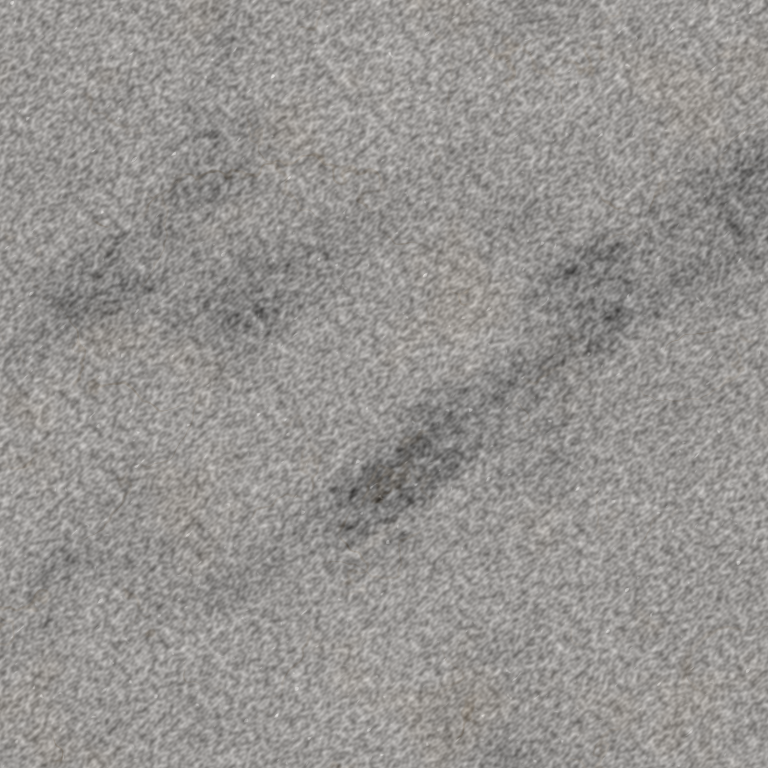
Write a Shadertoy shader that draws this texture.

```glsl
// Weathered grey stone: fine slanted grain, dark diagonal stains, faint brown cracks.

float hash(vec2 p) {
    vec3 q = fract(p.xyx * 0.1031);
    q += dot(q, q.yzx + 33.33);
    return fract((q.x + q.y) * q.z);
}

// Slope of one lattice corner, with a random unit gradient
float corner(vec2 cell, vec2 offset) {
    float angle = 6.2832 * hash(cell);
    return dot(vec2(cos(angle), sin(angle)), offset);
}

float gradientNoise(vec2 p) {
    vec2 i = floor(p), f = p - i;
    vec2 u = f * f * f * (f * (f * 6.0 - 15.0) + 10.0);
    vec2 e = vec2(0, 1);
    return mix(mix(corner(i, f), corner(i + e.yx, f - e.yx), u.x),
               mix(corner(i + e, f - e), corner(i + e.yy, f - e.yy), u.x), u.y);
}

float fbm(vec2 p) {
    float sum = 0.0, amplitude = 1.0;
    for (int k = 0; k < 4; k++) {
        sum += amplitude * gradientNoise(p);
        p = mat2(0.8, 0.6, -0.6, 0.8) * p * 2.03 + 17.3;
        amplitude *= 0.55;
    }
    return sum;
}

// Coordinates along and across a direction
vec2 turned(vec2 p, float angle) {
    float c = cos(angle), s = sin(angle);
    return vec2(c * p.x + s * p.y, c * p.y - s * p.x);
}

// Thin wandering line along the zero level of warped noise
float crack(vec2 p, float scale) {
    vec2 warp = vec2(fbm(p * 9.0 + 3.7), fbm(p * 9.0 + 51.2));
    float level = gradientNoise(p * scale + warp * 0.28);
    return 1.0 - smoothstep(0.004, 0.022, abs(level));
}

void mainImage(out vec4 fragColor, in vec2 fragCoord) {
    vec2 uv = fragCoord / iResolution.y;

    // Pale vein running up to the right
    vec2 veinPos = turned(uv - vec2(0.45, 0.28), 0.51);
    veinPos.y += 0.02 * fbm(uv * 8.0 + 5.0);
    float vein = exp(-pow(veinPos.y / 0.013, 2.0)) * (1.0 - smoothstep(0.2, 0.42, abs(veinPos.x)));

    // Dark stains: a long diagonal band, a hazy patch and loose streaks
    float across = turned(uv - vec2(0.53, 0.39), 0.66).y;
    float band = exp(-pow(across / 0.085, 2.0)) * smoothstep(0.1, 0.6, uv.x);
    vec2 hazePos = turned(uv - vec2(0.24, 0.7), 0.4);
    float haze = exp(-dot(hazePos, hazePos) * 16.0);
    float streaks = fbm(turned(uv, 0.58) * vec2(4.0, 7.0) + 8.4);
    float stain = smoothstep(0.1, 1.05, 0.75 * band + 0.45 * haze + 0.85 * streaks);
    stain *= 1.0 - 0.8 * vein;

    // Slanted grain in two sizes
    vec2 grainPos = turned(uv, 0.75) * vec2(0.78, 1.15);
    float coarse = gradientNoise(grainPos * 103.0 + 11.0);
    float fine = gradientNoise(grainPos * 185.0 + 71.0);
    float clumps = gradientNoise(turned(uv, 0.6) * vec2(30.0, 40.0));
    float pits = smoothstep(0.05, 0.45, gradientNoise(grainPos * 58.0 + 29.0));

    float light = 0.597 + 0.175 * coarse + 0.17 * fine + 0.05 * clumps;
    light += 0.03 * fbm(uv * 5.0 + 31.0) + 0.02 * vein;
    light -= stain * (0.11 + 0.2 * clumps + 0.14 * pits);

    // Bright mineral flecks
    float fleck = smoothstep(0.38, 0.6, gradientNoise(grainPos * 118.0 + 43.0));
    light += 0.17 * fleck * smoothstep(-0.1, 0.3, gradientNoise(uv * 37.0));

    // Cracks fade in and out and carry a brown tint
    float broken = smoothstep(-0.05, 0.3, fbm(uv * 7.0 + 23.0));
    float cracks = broken * max(crack(uv + 2.3, 3.6), 0.7 * crack(uv + 7.9, 5.2));
    light -= 0.05 * cracks;
    float warmth = 0.6 * cracks + 0.35 * smoothstep(0.15, 0.6, fbm(uv * 6.0 + 61.0)) * (1.0 - stain);

    vec3 color = light + vec3(0.007, -0.002, -0.011) * (1.0 - 0.6 * stain);
    color += warmth * vec3(0.022, 0.0, -0.03);
    fragColor = vec4(clamp(color, 0.0, 1.0), 1.0);
}
```
